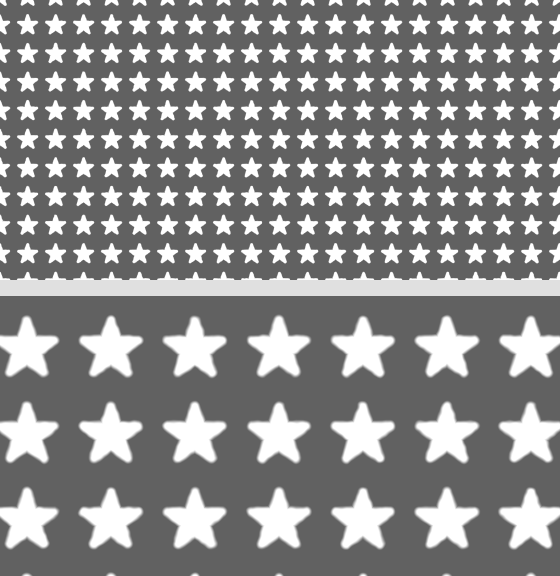
Top, the full canvas; bottom, a detail of the centre.
Give the GLSL for this pattern, as a Shadertoy shader.

```glsl
// Rows of plump white five-pointed stars on a flat grey ground.
// Each grid cell holds one rounded star, drawn from a folded distance function;
// a little value noise roughens the outlines.

const float PI = 3.14159265;

// Lengths are in canvas heights
const vec2  PITCH         = vec2(0.1, 0.1022);
const vec2  STAR_ORIGIN   = vec2(-0.0013, 0.6034);
const float TIP_RADIUS    = 0.0339;
const float VALLEY_RADIUS = 0.0135;
const float ROUNDING      = 0.0052;
const float EDGE_SOFTNESS = 0.0026;
const float WOBBLE        = 0.0014;   // depth of outline roughness
const float WOBBLE_SCALE  = 150.0;    // noise cells per canvas height
const vec3  GROUND        = vec3(0.38);
const vec3  STAR          = vec3(1.0);

float hash(vec2 p) {
    return fract(sin(dot(p, vec2(127.1, 311.7))) * 43758.5453);
}

float valueNoise(vec2 p) {
    vec2 i = floor(p);
    vec2 f = fract(p);
    f = f * f * (3.0 - 2.0 * f);
    return mix(mix(hash(i), hash(i + vec2(1.0, 0.0)), f.x),
               mix(hash(i + vec2(0.0, 1.0)), hash(i + vec2(1.0, 1.0)), f.x), f.y);
}

// Signed distance to a rounded star with one tip pointing up
float roundedStar(vec2 p) {
    // Fold into half of one arm, with the tip on the x axis
    float halfSector = PI / 5.0;
    float angle = mod(atan(p.x, p.y) + halfSector, 2.0 * halfSector) - halfSector;
    vec2 q = length(p) * vec2(cos(angle), abs(sin(angle)));

    // Distance to the edge from tip to valley, negative towards the centre
    vec2 tip = vec2(TIP_RADIUS, 0.0);
    vec2 edge = VALLEY_RADIUS * vec2(cos(halfSector), sin(halfSector)) - tip;
    vec2 fromTip = q - tip;
    float along = clamp(dot(fromTip, edge) / dot(edge, edge), 0.0, 1.0);
    float side = edge.y * fromTip.x - edge.x * fromTip.y;
    return length(fromTip - edge * along) * sign(side) - ROUNDING;
}

void mainImage(out vec4 fragColor, in vec2 fragCoord) {
    vec2 uv = fragCoord / iResolution.y;

    // Centre each repeat on its star
    vec2 grid = (uv - STAR_ORIGIN) / PITCH;
    vec2 local = (fract(grid + 0.5) - 0.5) * PITCH;

    // Rough, softly smoothed outline
    float d = roundedStar(local);
    d += WOBBLE * (valueNoise(uv * WOBBLE_SCALE) - 0.5);
    float softness = max(EDGE_SOFTNESS, 0.7 / iResolution.y);
    float coverage = 1.0 - smoothstep(-softness, softness, d);

    fragColor = vec4(mix(GROUND, STAR, coverage), 1.0);
}
```
